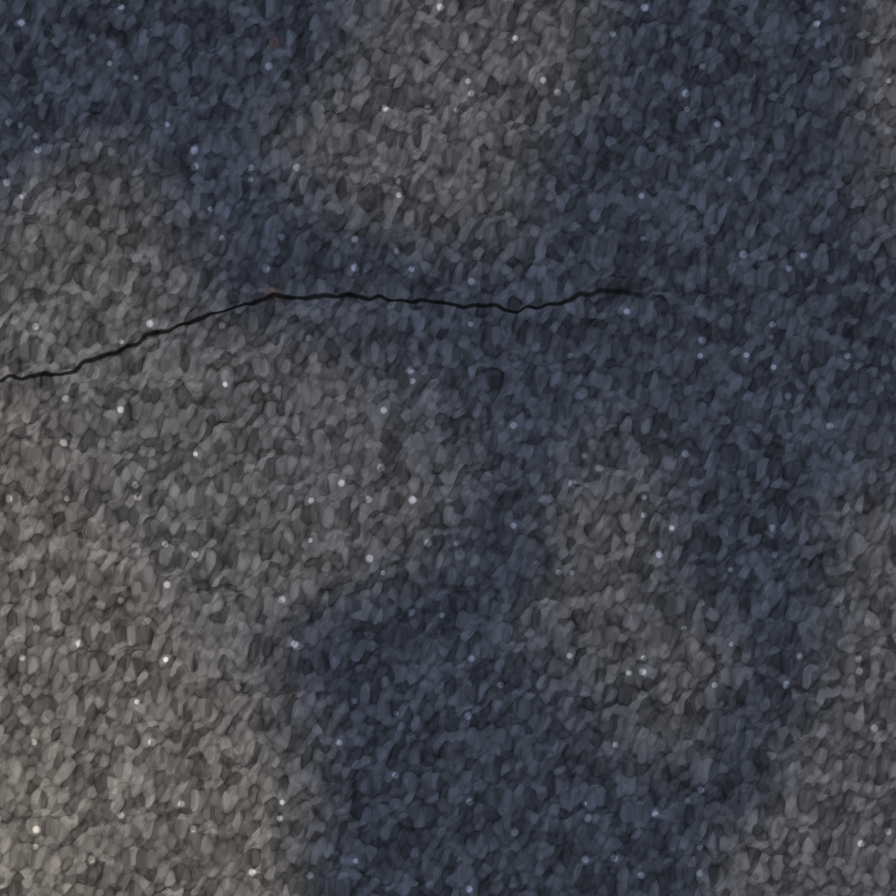
Write a Shadertoy shader that draws this texture.

```glsl
// Worn asphalt: soft, slanted stone grains under dappled light and bluish shade,
// crossed by a thin jagged crack. Grains are a blended Voronoi field; the lit
// patches are noise-warped ellipses; pebbles and rust are scattered on grids.
#define SHADE_COLOR vec3(0.200, 0.218, 0.262)
#define LIT_COLOR vec3(0.372, 0.361, 0.354)
#define RUST_COLOR vec3(0.42, 0.27, 0.20)
#define GRAIN_SCALE 112.0
#define GRAIN_CONTRAST 0.85
#define GRAIN_STRETCH 1.5
#define GRAIN_ANGLE 1.05
#define PENUMBRA 0.055
#define PEBBLE_SCALE 62.0
#define PEBBLE_SHARE 0.045
#define CRACK_WIDTH 0.0021

float hash(vec2 p) {
    vec3 q = fract(vec3(p.xyx) * 0.1031);
    q += dot(q, q.yzx + 33.33);
    return fract((q.x + q.y) * q.z);
}

vec2 hash2(vec2 p) {
    return vec2(hash(p + 17.3), hash(p + 71.9));
}

float noise(vec2 p) {
    vec2 i = floor(p), f = fract(p);
    f = f * f * (3.0 - 2.0 * f);
    return mix(mix(hash(i), hash(i + vec2(1, 0)), f.x),
               mix(hash(i + vec2(0, 1)), hash(i + vec2(1, 1)), f.x), f.y);
}

// x: softly blended tone of the nearby stones, y: darkness of the gaps
vec2 grains(vec2 p) {
    vec2 cell = floor(p);
    float toneSum = 0.0, weightSum = 0.0, nearest = 9.0;
    for (int y = -1; y <= 1; y++)
    for (int x = -1; x <= 1; x++) {
        vec2 id = cell + vec2(x, y);
        vec2 d = id + 0.1 + 0.8 * hash2(id) - p;
        float d2 = dot(d, d);
        float weight = exp(-13.0 * d2);
        toneSum += weight * hash(id);
        weightSum += weight;
        nearest = min(nearest, d2);
    }
    return vec2(toneSum / weightSum, smoothstep(0.3, 0.8, sqrt(nearest)));
}

// Amount of sunlight, 0 in full shade
float sunlight(vec2 p) {
    // Each patch: centre, radii
    vec4 patches[10] = vec4[10](
        vec4(0.05, 0.10, 0.31, 0.40), vec4(0.20, 0.48, 0.32, 0.18),
        vec4(0.08, 0.68, 0.14, 0.14), vec4(0.54, 0.98, 0.14, 0.16),
        vec4(0.46, 0.82, 0.13, 0.11), vec4(1.02, 0.90, 0.065, 0.14),
        vec4(0.69, 0.36, 0.065, 0.13), vec4(0.76, 0.24, 0.06, 0.07),
        vec4(1.02, 0.20, 0.12, 0.24), vec4(0.93, 0.00, 0.14, 0.14));
    vec2 warp = vec2(noise(p * 7.0), noise(p * 7.0 + 40.0)) - 0.5;
    warp += 0.5 * (vec2(noise(p * 19.0 + 9.0), noise(p * 19.0 + 63.0)) - 0.5);
    vec2 q = p + 0.06 * warp;
    float shade = 1.0;
    for (int i = 0; i < 10; i++) {
        vec4 e = patches[i];
        float inside = (1.0 - length((q - e.xy) / e.zw)) * min(e.z, e.w);
        shade *= 1.0 - smoothstep(-PENUMBRA, PENUMBRA, inside);
    }
    float strength = mix(1.25, 0.57, smoothstep(0.0, 0.75, p.x * 0.9 + p.y * 0.6));
    return (1.0 - shade) * strength;
}

// Height of the crack line at x
float crackPath(float x) {
    float sag = (x - 0.55) / 0.12;
    float base = mix(0.57, 0.68, smoothstep(-0.05, 0.4, x)) - 0.03 * exp(-sag * sag);
    float jag = 0.016 * (noise(vec2(x * 24.0, 3.0)) - 0.5);
    return base + jag + 0.008 * (noise(vec2(x * 85.0, 8.0)) - 0.5);
}

float crack(vec2 p) {
    float slope = (crackPath(p.x + 0.002) - crackPath(p.x - 0.002)) / 0.004;
    float dist = abs(p.y - crackPath(p.x)) / sqrt(1.0 + slope * slope);
    float width = CRACK_WIDTH * (0.6 + 0.8 * noise(vec2(p.x * 45.0, 21.0)));
    float fade = mix(1.0, 0.18, smoothstep(0.62, 0.78, p.x));
    return fade * (1.0 - smoothstep(width * 0.3, width * 1.7, dist));
}

// Soft round spots on a share of the grid cells
float spots(vec2 p, float share, float radius) {
    vec2 id = floor(p);
    vec2 d = fract(p) - mix(vec2(0.35), vec2(0.65), hash2(id));
    float size = radius * (0.6 + 0.4 * hash(id + 5.7));
    return step(1.0 - share, hash(id + 31.1)) * (1.0 - smoothstep(size * 0.4, size, length(d)));
}

void mainImage(out vec4 fragColor, in vec2 fragCoord) {
    vec2 p = fragCoord / iResolution.y;

    // Slanted grain space, slightly bent so that rows do not show
    float c = cos(GRAIN_ANGLE), s = sin(GRAIN_ANGLE);
    vec2 g = vec2(c * p.x + s * p.y, c * p.y - s * p.x);
    g = g * GRAIN_SCALE * vec2(1.0 / GRAIN_STRETCH, 1.0) + 0.8 * noise(p * 60.0);
    vec2 coarse = grains(g);
    float fine = grains(g * 1.9 + 57.0).x;

    // Light, stone tone and mottling
    vec3 color = mix(SHADE_COLOR, LIT_COLOR, sunlight(p));
    float tone = 0.68 * coarse.x + 0.32 * fine - 0.5;
    color *= 1.04 + GRAIN_CONTRAST * tone - 0.22 * coarse.y;
    color *= 0.92 + 0.16 * noise(p * 38.0 + 11.0);

    // Bright pebbles, rust stains and the crack
    color *= 1.0 + 0.75 * spots(p * PEBBLE_SCALE, PEBBLE_SHARE, 0.4);
    float rust = spots(p * 11.0 + 4.0, 0.09, 0.15) * (1.0 - smoothstep(0.25, 0.4, p.x));
    color = mix(color, RUST_COLOR * (0.8 + tone), 0.45 * rust);
    color *= 1.0 - 0.68 * crack(p);

    fragColor = vec4(color, 1.0);
}
```
